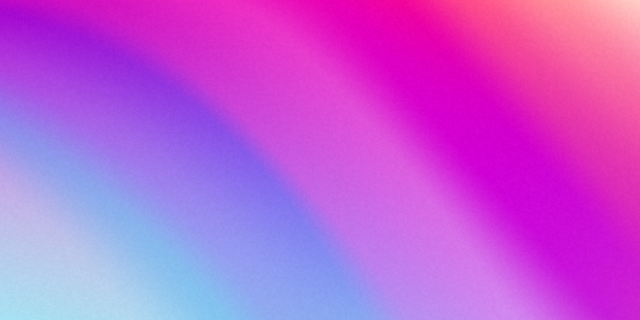
Write a Shadertoy shader that draws this background.

```glsl
// Soft diagonal ribbons of colour, sweeping from pale blue to peach.
// Each band follows a curve x = a + b * sqrt(drop) + c * drop, has a colour
// that shifts from top to bottom, and melts into the next band; fine grain on top.

const int BANDS = 12;
const float EASE = 0.5;          // 0: linear blend between bands, 1: smoothstep
const float ROOT_SOFTEN = 0.01;  // keeps the curves smooth at the top edge
const float GRAIN_CELLS = 190.0; // grain cells per canvas height
const float GRAIN_AMOUNT = 0.025;

// Curve coefficients (a, b, c), ordered from lower left to upper right
const vec3 CURVE[BANDS] = vec3[](
    vec3(-2.18, 2.70, -0.52), vec3(-1.78, 2.70, -0.52), vec3(-1.50, 2.70, -0.52),
    vec3(-0.90, 2.10, -0.35), vec3(-0.43, 2.05, -0.50), vec3(0.22, 0.63, 0.45),
    vec3(0.66, 0.50, 0.45), vec3(1.04, 0.0, 0.87), vec3(1.25, 0.0, 0.85),
    vec3(1.48, 0.0, 0.80), vec3(1.72, 0.0, 0.85), vec3(2.02, 0.0, 0.85));

// Band colours at the top, the middle and the bottom of the canvas
const vec3 TOP[BANDS] = vec3[](
    vec3(0.75, 0.30, 0.90), vec3(0.75, 0.20, 0.90), vec3(0.60, 0.20, 0.92),
    vec3(0.74, 0.05, 0.82), vec3(0.67, 0.00, 0.80), vec3(0.83, 0.07, 0.75),
    vec3(0.93, 0.17, 0.76), vec3(0.91, 0.00, 0.70), vec3(0.95, 0.02, 0.61),
    vec3(1.00, 0.31, 0.54), vec3(1.00, 0.55, 0.60), vec3(1.00, 0.82, 0.78));
const vec3 MID[BANDS] = vec3[](
    vec3(0.76, 0.66, 0.91), vec3(0.77, 0.62, 0.90), vec3(0.55, 0.61, 0.92),
    vec3(0.63, 0.46, 0.92), vec3(0.53, 0.37, 0.92), vec3(0.78, 0.35, 0.88),
    vec3(0.86, 0.36, 0.87), vec3(0.82, 0.00, 0.83), vec3(0.81, 0.01, 0.82),
    vec3(0.88, 0.19, 0.70), vec3(0.94, 0.31, 0.66), vec3(0.97, 0.47, 0.69));
const vec3 LOW[BANDS] = vec3[](
    vec3(0.65, 0.88, 0.95), vec3(0.69, 0.85, 0.94), vec3(0.51, 0.77, 0.94),
    vec3(0.56, 0.67, 0.94), vec3(0.53, 0.66, 0.94), vec3(0.72, 0.56, 0.94),
    vec3(0.82, 0.53, 0.94), vec3(0.78, 0.12, 0.85), vec3(0.81, 0.17, 0.80),
    vec3(0.85, 0.19, 0.75), vec3(0.88, 0.25, 0.70), vec3(0.92, 0.35, 0.70));

float hash(vec2 cell) {
    vec3 q = fract(cell.xyx * 0.1031);
    q += dot(q, q.yzx + 33.33);
    return fract((q.x + q.y) * q.z);
}

// Smooth value noise, 0 to 1
float grain(vec2 p) {
    vec2 cell = floor(p);
    vec2 f = smoothstep(0.0, 1.0, p - cell);
    float lower = mix(hash(cell), hash(cell + vec2(1, 0)), f.x);
    float upper = mix(hash(cell + vec2(0, 1)), hash(cell + vec2(1, 1)), f.x);
    return mix(lower, upper, f.y);
}

float bandX(int i, float drop) {
    return dot(CURVE[i], vec3(1.0, sqrt(drop + ROOT_SOFTEN), drop));
}

// Quadratic passing through the three colours of one band
vec3 bandColour(int i, float drop) {
    float top = (1.0 - drop) * (1.0 - 2.0 * drop);
    float mid = 4.0 * drop * (1.0 - drop);
    float low = drop * (2.0 * drop - 1.0);
    return clamp(TOP[i] * top + MID[i] * mid + LOW[i] * low, 0.0, 1.0);
}

void mainImage(out vec4 fragColor, in vec2 fragCoord) {
    vec2 uv = fragCoord / iResolution.xy;
    vec2 p = vec2(uv.x * 2.0, uv.y);
    float drop = 1.0 - p.y;

    // Blend across the bands, left to right
    vec3 colour = bandColour(0, drop);
    float left = bandX(0, drop);
    for (int i = 1; i < BANDS; i++) {
        float right = bandX(i, drop);
        float h = clamp((p.x - left) / (right - left), 0.0, 1.0);
        h = mix(h, smoothstep(0.0, 1.0, h), EASE);
        colour = mix(colour, bandColour(i, drop), h);
        left = right;
    }

    // Fine grain
    colour += GRAIN_AMOUNT * (grain(p * GRAIN_CELLS) - 0.5);
    fragColor = vec4(clamp(colour, 0.0, 1.0), 1.0);
}
```
